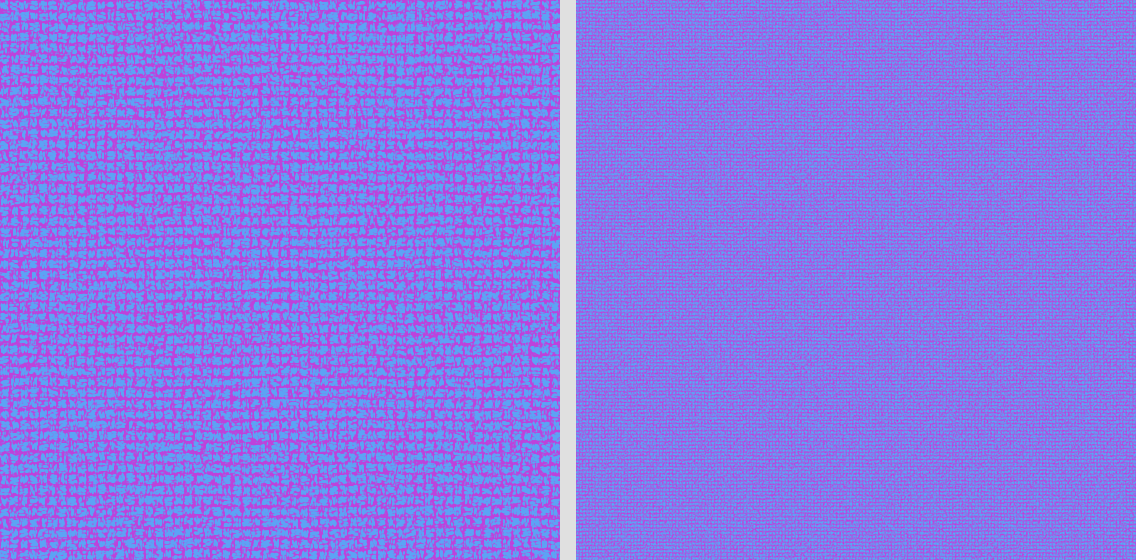
Left, the tile; right, the same tile 3 across and 3 down.
This pattern is drawn by a Shadertoy shader. Its source:

```glsl
// Rough two-colour basket weave: 58 by 52 stitches, large and small in checker order.
// Jittered rounded boxes make the stitches; stretched cellular noise frays their
// edges and cuts slits. All grids wrap, so the cloth tiles without a seam.

const float TAU = 6.2831853;
const vec2 STITCHES = vec2(58.0, 52.0);    // even counts keep the checker seamless
const vec3 THREAD = vec3(0.36, 0.64, 0.96);
const vec3 GROUND = vec3(0.74, 0.26, 0.86);

vec2 hash2(vec2 cell, float seed) {
    vec3 p = fract(vec3(cell.xyx + seed) * vec3(0.1031, 0.1030, 0.0973));
    p += dot(p, p.yzx + 33.33);
    return fract((p.xx + p.yz) * p.zy);
}

// Distance to the nearest scattered point on a wrapping grid.
float cellular(vec2 uv, vec2 grid, float seed) {
    vec2 p = uv * grid;
    vec2 base = floor(p);
    float nearest = 4.0;
    for (int y = -1; y <= 1; y++)
    for (int x = -1; x <= 1; x++) {
        vec2 cell = base + vec2(x, y);
        vec2 offset = cell + hash2(mod(cell, grid), seed) - p;
        nearest = min(nearest, dot(offset, offset));
    }
    return sqrt(nearest);
}

float roundedBox(vec2 p, vec2 halfSize, float radius) {
    vec2 q = abs(p) - halfSize + radius;
    return length(max(q, 0.0)) + min(max(q.x, q.y), 0.0) - radius;
}

// Union of the neighbouring stitches, measured in stitch widths.
float stitchDistance(vec2 p, vec2 grid) {
    vec2 base = floor(p);
    float d = 4.0;
    for (int y = -1; y <= 1; y++)
    for (int x = -1; x <= 1; x++) {
        vec2 cell = base + vec2(x, y);
        vec2 id = mod(cell, grid);
        float small = mod(id.x + id.y, 2.0);
        vec2 halfSize = mix(vec2(0.44, 0.38), vec2(0.34, 0.32), small);
        halfSize += (hash2(id, 17.0) - 0.5) * vec2(0.12, 0.08);
        vec2 jitter = (hash2(id, 41.0) - 0.5) * vec2(0.12, 0.08);
        d = min(d, roundedBox(p - cell - 0.5 - jitter, halfSize, 0.12));
    }
    return d;
}

// Slow waver of the rows and columns.
vec2 waver(vec2 uv) {
    vec2 slow = sin(TAU * (uv.yx * vec2(3.0, 2.0) + uv * vec2(1.0, 2.0)));
    vec2 quick = sin(TAU * uv.yx * vec2(11.0, 7.0) + 1.7);
    return 0.06 * slow + 0.04 * quick;
}

// Fibres run across on one half of the checker, upright on the other.
float fray(vec2 uv, vec2 p, vec2 grid) {
    float across = cellular(uv, grid * vec2(2.0, 4.0), 5.0);
    float upright = cellular(uv, grid * vec2(4.0, 2.0), 73.0);
    float checker = 0.5 + 0.5 * sin(0.5 * TAU * p.x) * sin(0.5 * TAU * p.y);
    return mix(upright, across, smoothstep(0.3, 0.7, checker)) - 0.45;
}

void mainImage(out vec4 fragColor, in vec2 fragCoord) {
    vec2 uv = fragCoord / iResolution.xy;
    vec2 p = uv * STITCHES + waver(uv);

    // Limiting the depth lets strong fraying open slits inside a stitch.
    float d = max(stitchDistance(p, STITCHES), -0.13);
    d += 0.6 * fray(uv, p, STITCHES);

    float softness = max(0.13, 0.7 * STITCHES.y / iResolution.y);
    float cover = 1.0 - smoothstep(-softness, softness, d);
    fragColor = vec4(mix(GROUND, THREAD, cover), 1.0);
}
```
